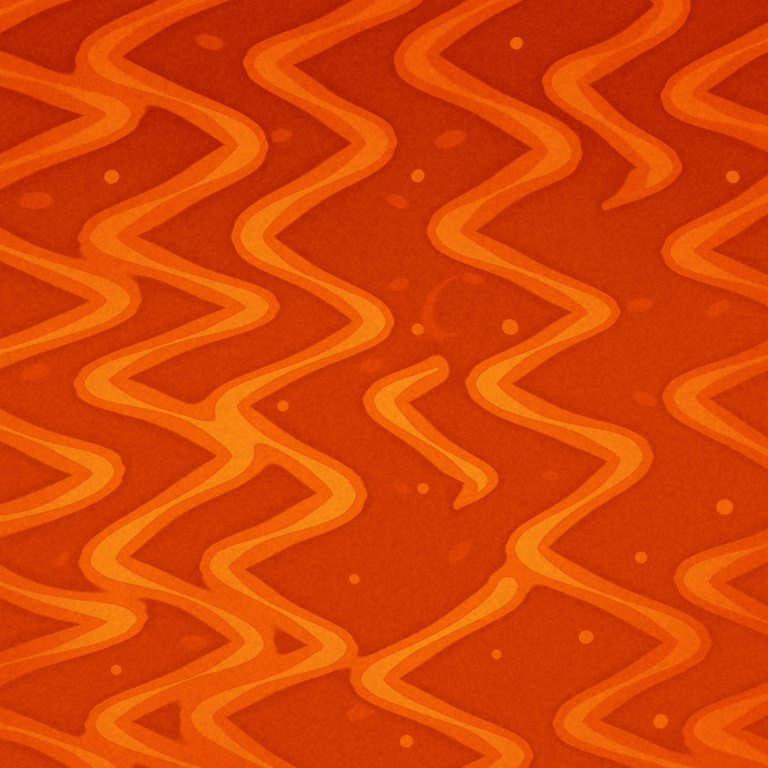
Reproduce this texture procedurally as a Shadertoy shader.

```glsl
// Molten streams: sinuous strands run down the canvas, fuse where they meet,
// and enclose dark red cells sprinkled with sparks, flecks and crescents.
// Strands are distance fields joined by a smooth minimum, then banded by depth.

const float TAU = 6.2831853;
const float PERIOD = 0.215;
const int STRANDS = 8;

// Per strand: base x, drift, phase in turns, amplitude
const vec4 WAVE[STRANDS] = vec4[STRANDS](
    vec4(0.03, 0.01, 0.46, 0.115), vec4(0.22, 0.02, 0.39, 0.100),
    vec4(0.43, -0.08, 0.30, 0.085), vec4(0.60, 0.25, 0.39, 0.088),
    vec4(0.80, 0.00, 0.27, 0.070), vec4(0.98, 0.03, 0.26, 0.095),
    vec4(0.57, 0.00, 0.33, 0.065), vec4(0.58, 0.00, 0.70, 0.088));

// Per strand: start and end, measured down from the top
const vec2 SPAN[STRANDS] = vec2[STRANDS](
    vec2(-1.0, 2.0), vec2(-1.0, 2.0), vec2(-1.0, 2.0), vec2(-1.0, 2.0),
    vec2(-1.0, 0.26), vec2(-1.0, 2.0), vec2(0.48, 0.66), vec2(0.77, 2.0));

float hash(vec2 p) {
    vec3 q = fract(p.xyx * 0.1031);
    q += dot(q, q.yzx + 33.33);
    return fract((q.x + q.y) * q.z);
}

float noise(vec2 p) {
    vec2 i = floor(p), f = fract(p);
    f *= f * (3.0 - 2.0 * f);
    return mix(mix(hash(i), hash(i + vec2(1, 0)), f.x),
               mix(hash(i + vec2(0, 1)), hash(i + vec2(1, 1)), f.x), f.y);
}

float smoothMin(float a, float b, float k) {
    float h = max(k - abs(a - b), 0.0) / k;
    return min(a, b) - h * h * k * 0.25;
}

float cover(float d, float soft) { return smoothstep(soft, -soft, d); }

float segmentDistance(vec2 p, vec2 a, vec2 b) {
    vec2 ab = b - a;
    float h = clamp(dot(p - a, ab) / max(dot(ab, ab), 1e-8), 0.0, 1.0);
    return length(p - a - ab * h);
}

float swing(vec4 wave, float t) {
    return sin(TAU * (t / PERIOD + wave.z) + 0.4 * sin(9.0 * t + 40.0 * wave.z));
}

vec2 strandPoint(vec4 wave, vec2 span, float t) {
    t = clamp(t, span.x, span.y);
    return vec2(wave.x + wave.y * t + wave.w * swing(wave, t), t);
}

// Signed distance to one strand, which swells at its bends
float strandDistance(vec2 p, vec4 wave, vec2 span) {
    float d = 1.0, reach = 0.078, stride = 0.013;
    vec2 a = strandPoint(wave, span, p.y - reach);
    for (int k = 1; k <= 12; k++) {
        vec2 b = strandPoint(wave, span, p.y - reach + stride * float(k));
        d = min(d, segmentDistance(p, a, b));
        a = b;
    }
    float bend = swing(wave, p.y);
    float taper = clamp((span.y - p.y) / 0.06 + 0.25, 0.25, 1.0);
    return d - (0.016 + 0.011 * bend * bend) * taper;
}

// Signed distance to all streams, negative inside
float streams(vec2 uv) {
    vec2 p = vec2(uv.x, 1.0 - uv.y);
    p += 0.035 * (vec2(noise(uv * 5.0), noise(uv * 5.0 + 31.7)) - 0.5);
    float d = 1.0;
    for (int i = 0; i < STRANDS; i++)
        d = smoothMin(d, strandDistance(p, WAVE[i], SPAN[i]), 0.03);
    return d;
}

// One scattered mark per grid cell, kept clear of the streams;
// "bite" cuts a shifted ellipse out of the mark to leave a crescent
float marks(vec2 uv, float grid, float share, vec2 size, float bite, float seed, float soft) {
    vec2 id = floor(uv * grid), key = id + seed;
    vec2 jitter = vec2(hash(key), hash(key + 17.3)) - 0.5;
    vec2 center = (id + 0.5 + 0.5 * jitter) / grid;
    float angle = (hash(key + 5.1) - 0.35) * 1.6;
    vec2 q = mat2(cos(angle), -sin(angle), sin(angle), cos(angle)) * (uv - center);
    size *= 0.65 + 0.6 * hash(key + 9.7);
    float side = hash(key + 2.9) < 0.5 ? -1.0 : 1.0;
    float d = (length(q / size) - 1.0) * size.y;
    vec2 cut = (q + size * vec2(0.28 * side, 0.22)) / size;
    if (bite > 0.0) d = max(d, (bite - length(cut)) * size.y);
    float shape = cover(d, soft) * step(hash(key + 3.3), share);
    if (shape > 0.0) shape *= step(size.y + 0.006, streams(center));
    return shape;
}

void mainImage(out vec4 fragColor, in vec2 fragCoord) {
    vec2 uv = fragCoord / iResolution.y;
    float soft = 0.9 / iResolution.y;
    float d = streams(uv);
    float mottle = noise(uv * 7.0 + 4.0);

    // Dark cells, deeper red at the top and along the banks
    vec3 deepRed = vec3(0.725, 0.155, 0.01), warmRed = vec3(0.81, 0.225, 0.01);
    vec3 color = mix(deepRed, warmRed, smoothstep(0.98, 0.5, uv.y + 0.12 * (mottle - 0.5)));
    color -= vec3(0.035, 0.03, 0.0) * smoothstep(0.014, 0.0, d);

    // Crescents, flecks and sparks
    vec3 ember = vec3(0.89, 0.27, 0.01), spark = vec3(0.95, 0.40, 0.03);
    float inCell = smoothstep(0.006, 0.012, d);
    float crescent = marks(uv, 6.0, 0.6, vec2(0.05, 0.036), 0.95, 71.0, soft * 2.0);
    float fleck = marks(uv + 0.03, 9.0, 0.0, vec2(0.02), 0.0, 13.0, soft);
    fleck = max(fleck, marks(uv, 9.0, 0.5, vec2(0.018, 0.009), 0.0, 13.0, soft * 1.5));
    color = mix(color, ember, 0.7 * inCell * max(crescent, fleck));
    color = mix(color, spark, 0.9 * marks(uv, 10.0, 0.6, vec2(0.0095, 0.0088), 0.0, 43.0, soft));

    // Stream rim, glowing core, thin contour and dark islands
    float heat = smoothstep(0.75, 0.1, length((uv - vec2(0.42, 0.4)) * vec2(1.0, 1.1)));
    heat = clamp(heat + 0.5 * (mottle - 0.5), 0.0, 1.0);
    vec3 rim = mix(vec3(0.88, 0.27, 0.01), vec3(0.945, 0.375, 0.02), heat);
    vec3 core = mix(vec3(0.93, 0.35, 0.02), vec3(0.965, 0.52, 0.07), heat);
    float coreEdge = d + 0.0125 + 0.004 * (noise(uv * 16.0) - 0.5);
    color = mix(color, rim, cover(d, soft * 1.3));
    color = mix(color, core, cover(coreEdge, soft * 1.5));
    color = mix(color, ember, 0.65 * cover(abs(coreEdge) - 0.0008, soft));
    color = mix(color, warmRed, 0.85 * cover(d + 0.034, soft * 1.5));

    // Fine paper grain
    float grain = noise(uv * 400.0) + 0.5 * noise(uv * 190.0) - 0.75;
    color += grain * vec3(0.045, 0.04, 0.008);
    fragColor = vec4(clamp(color, 0.0, 1.0), 1.0);
}
```
